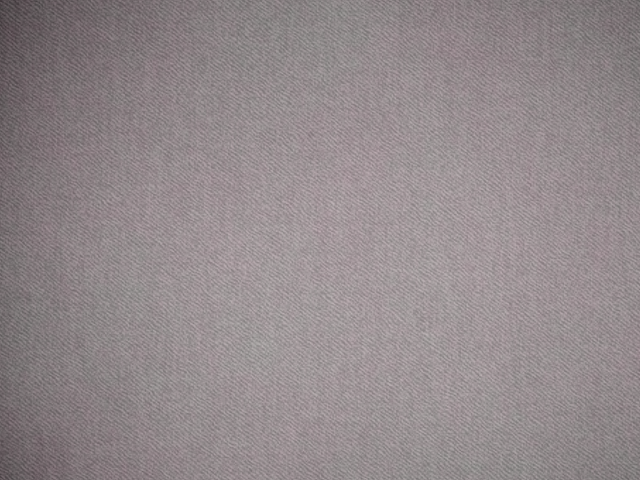
Give the GLSL for this texture, as a Shadertoy shader.

```glsl
#define CLOTH vec3(1.035, 0.975, 0.990)
#define BRIGHTNESS 0.618
#define TWILL_COUNT 138.0
#define TWILL_DEPTH 0.036
#define YARN_COUNT 190.0
#define YARN_DEPTH 0.040
#define GRAIN_DEPTH 0.100
#define TINT_DEPTH 0.022

float hash(vec2 p) {
    vec3 q = fract(vec3(p.xyx) * 0.1031);
    q += dot(q, q.yzx + 33.33);
    return fract((q.x + q.y) * q.z);
}

float noise(vec2 p) {
    vec2 cell = floor(p), f = fract(p);
    f = f * f * (3.0 - 2.0 * f);
    float low = mix(hash(cell), hash(cell + vec2(1, 0)), f.x);
    float high = mix(hash(cell + vec2(0, 1)), hash(cell + vec2(1, 1)), f.x);
    return mix(low, high, f.y);
}

// Layered noise centred on zero
float clouds(vec2 p) {
    float sum = 0.0, weight = 0.5;
    for (int i = 0; i < 4; i++) {
        sum += weight * (noise(p) - 0.5);
        p = p * 2.03 + 17.0;
        weight *= 0.55;
    }
    return sum;
}

// Soft lamp light with a dark left edge and dim corners
float lamp(vec2 uv) {
    vec2 d = uv - vec2(0.57, 0.42);
    d *= d;
    return BRIGHTNESS - 0.31 * d.x - 0.29 * d.y - 0.5 * d.x * d.y
         - 0.085 * exp(-9.0 * uv.x);
}

// Fine diagonal ribs falling to the right, broken up along their length
float twill(vec2 p) {
    vec2 along = normalize(vec2(0.80, -0.60));
    vec2 across = vec2(-along.y, along.x);
    vec2 q = vec2(dot(p, along), dot(p, across));
    float wobble = 0.9 * clouds(p * 22.0) + 0.5 * noise(p * 75.0);
    float rib = sin(6.28318 * (q.y * TWILL_COUNT + wobble));
    return rib * (0.5 + 0.9 * noise(q * vec2(70.0, 130.0)));
}

// Uneven warp and weft threads
float yarns(vec2 p) {
    float warp = noise(p * vec2(YARN_COUNT, 14.0));
    float weft = noise(p.yx * vec2(YARN_COUNT, 18.0) + 71.0);
    return 0.6 * warp + 0.4 * weft - 0.5;
}

void mainImage(out vec4 fragColor, in vec2 fragCoord) {
    vec2 uv = fragCoord / iResolution.xy;
    vec2 p = fragCoord / iResolution.y;

    // Light and weave
    float value = lamp(uv) + 0.035 * clouds(p * 4.0);
    float grain = noise(p * 340.0 + 9.0) - 0.5;
    float weave = TWILL_DEPTH * twill(p) + YARN_DEPTH * yarns(p)
                + GRAIN_DEPTH * grain;
    value += weave * (0.75 + 0.45 * value);

    // Faint pink and green-grey drift with small tinted flecks
    float tint = 1.1 * clouds(p * 3.2 + 40.0) + 0.9 * clouds(p * 38.0 + 5.0)
               + 0.4 * yarns(p + 3.0);
    vec3 color = value * CLOTH + TINT_DEPTH * tint * vec3(1.0, -0.9, 0.1);

    fragColor = vec4(clamp(color, 0.0, 1.0), 1.0);
}
```
